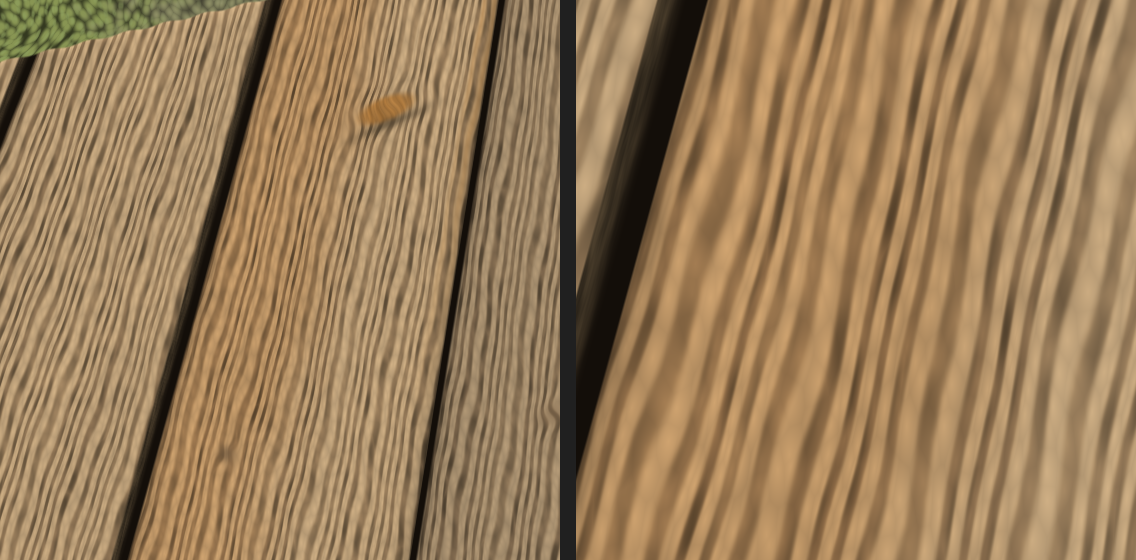
Left: the whole. Right: its middle third, enlarged.
Give the GLSL for this texture, as a WebGL 1 fragment shader.

```glsl
precision highp float;
uniform vec2 u_resolution;

#define GROOVES 26.0
#define GAP 0.013
#define SIDE 0.017
#define WEAR 0.75
#define LIGHT vec3(0.75, 0.635, 0.48)
#define MID vec3(0.63, 0.52, 0.38)
#define DARK vec3(0.50, 0.40, 0.29)
#define SHADE vec3(0.29, 0.24, 0.17)
#define BLACK vec3(0.075, 0.055, 0.035)
#define AMBER vec3(0.72, 0.49, 0.23)
#define GRASS vec3(0.41, 0.45, 0.25)

vec2 hash2(vec2 p) {
  p = vec2(dot(p, vec2(127.1, 311.7)), dot(p, vec2(269.5, 183.3)));
  return fract(sin(p) * 4375.85);
}

// Cellular noise: distance to the nearest scattered point
float cells(vec2 p) {
  vec2 cell = floor(p);
  float nearest = 4.0;
  for (int j = -1; j <= 1; j++) {
    for (int i = -1; i <= 1; i++) {
      vec2 c = cell + vec2(float(i), float(j));
      vec2 d = c + hash2(c) - p;
      nearest = min(nearest, dot(d, d));
    }
  }
  return sqrt(nearest);
}

// Layered sines for slow stains, about -1 to 1
float stains(vec2 p) {
  float sum = 0.0;
  float amp = 0.5;
  for (int i = 0; i < 4; i++) {
    sum += amp * sin(p.x + 1.7 * sin(p.y)) * cos(p.y + 1.3 * sin(p.x));
    p = mat2(1.5, 0.9, -0.9, 1.5) * p + 2.3;
    amp *= 0.6;
  }
  return sum;
}

// Tilted coordinates around a knot, 1 at its rim
vec2 knotSpace(vec2 p, vec2 center, vec2 radius, float angle) {
  float c = cos(angle);
  float s = sin(angle);
  return mat2(c, -s, s, c) * (p - center) / radius;
}

vec3 grass(vec2 p) {
  vec2 q = p + 0.012 * vec2(sin(p.y * 45.0), sin(p.x * 38.0));
  float blades = cells(mat2(0.8, 0.6, -0.6, 0.8) * q * vec2(75.0, 45.0));
  float cross = cells(mat2(0.5, -0.87, 0.87, 0.5) * q * vec2(38.0, 85.0));
  vec3 color = mix(GRASS * 1.3, GRASS * 0.5, smoothstep(0.15, 0.9, blades));
  color = mix(color, vec3(0.56, 0.63, 0.37), 0.6 * (1.0 - smoothstep(0.1, 0.4, cross)));
  float dry = smoothstep(0.12, 0.35, p.x + 0.12 * stains(p * 40.0));
  return mix(color, vec3(0.48, 0.45, 0.38) * (1.2 - 0.6 * blades), 0.6 * dry);
}

// p on the canvas, b across the boards: whole numbers are gaps
vec3 wood(vec2 p, float b) {
  float id = floor(b);
  vec2 big = knotSpace(p, vec2(0.69, 0.805), vec2(0.065, 0.027), 0.4);
  vec2 small = knotSpace(p, vec2(0.405, 0.19), vec2(0.013, 0.017), 0.2);
  vec2 edge = knotSpace(p, vec2(0.985, 0.26), vec2(0.03, 0.022), 0.5);
  float bigMask = exp(-dot(big, big));
  float smallMask = exp(-dot(small, small));
  float edgeMask = exp(-dot(edge, edge));

  // Grooves bend round the knots
  float g = b * GROOVES + 0.25 * sin(b * 37.0) + 0.18 * sin(p.y * 13.0 + b * 9.0)
    + 0.07 * sin(p.y * 47.0 + b * 31.0)
    + 1.3 * bigMask * big.y + 0.7 * smallMask * small.x + 0.9 * edgeMask * edge.y;
  float groove = 0.5 - 0.5 * cos(6.28318 * g);
  float depth = mix(0.35, 1.0, hash2(vec2(floor(g), 7.0)).x);
  float stain = stains(vec2(b * 5.0, p.y * 6.0));
  float fibre = cells(vec2(g * 2.3, p.y * 42.0 + b * 20.0));
  float dash = 1.0 - smoothstep(0.08, 0.55, cells(vec2(g, p.y * 15.0 + b * 6.0)));

  vec3 color = mix(LIGHT, MID, smoothstep(0.15, 0.85, groove + 0.25 * stain));
  color = mix(color, DARK, smoothstep(0.5, 1.0, groove) * depth * 0.8);
  color = mix(color, SHADE, WEAR * dash * smoothstep(0.3, 0.95, groove) * depth);
  color *= 1.07 - 0.16 * fibre + 0.06 * stain;

  // Warm half of the middle board, greyer board on the right
  float warm = step(1.0, b) * (1.0 - smoothstep(1.25, 1.65, b + 0.12 * stain));
  color *= mix(vec3(1.0), vec3(1.0, 0.93, 0.84), warm);
  color *= mix(vec3(1.0), vec3(0.88, 0.89, 0.91), step(1.5, id));

  // Knots and amber streaks by the right edge
  float streak = smoothstep(0.89, 0.93, b - id) * step(0.5, id) * (1.0 - step(1.5, id));
  color = mix(color, AMBER, 0.4 * streak * smoothstep(0.1, 0.9, p.y) * (1.0 - groove));
  color = mix(color, AMBER * (1.0 - 0.25 * fibre), 0.85 * smoothstep(0.35, 0.75, bigMask));
  float rim = exp(-9.0 * pow(big.y + 0.95, 2.0) - 0.8 * big.x * big.x);
  color = mix(color, SHADE, 0.6 * rim);
  color = mix(color, DARK * 0.8, 0.6 * smallMask);
  return mix(color, DARK, 0.4 * edgeMask);
}

void main() {
  vec2 p = gl_FragCoord.xy / u_resolution;
  float aa = 1.5 / min(u_resolution.x, u_resolution.y);

  // Boards fan out towards the bottom
  float width = mix(0.515, 0.399, p.y);
  float b = (p.x - mix(0.222, 0.497, p.y)) / width + 1.0;
  float gapId = floor(b + 0.5);
  float d = (b - gapId) * width;
  vec3 color = wood(p, b);

  // Rounded edges, visible side faces, then the open gap
  color *= 1.0 - 0.3 * exp(-max(abs(d) - 0.5 * GAP, 0.0) * 110.0);
  float side = SIDE * (1.0 - step(1.5, gapId));
  float left = -0.5 * GAP - side;
  vec3 face = SHADE * (0.8 + 0.35 * stains(vec2(d * 300.0, p.y * 25.0)));
  face = mix(face, BLACK, smoothstep(left + 0.3 * side, -0.5 * GAP + aa, d));
  float inside = smoothstep(left - aa, left + aa, d)
    * (1.0 - smoothstep(0.5 * GAP - aa, 0.5 * GAP + aa, d));
  color = mix(color, face, inside);

  // Lawn beyond the sawn board ends
  float beyond = p.y - 0.889 - 0.237 * p.x - 0.002 * sin(p.x * 90.0);
  color *= 1.0 + 0.12 * exp(-abs(beyond) * 180.0);
  color = mix(color, grass(p), smoothstep(-aa, aa, beyond));
  gl_FragColor = vec4(color, 1.0);
}
```
